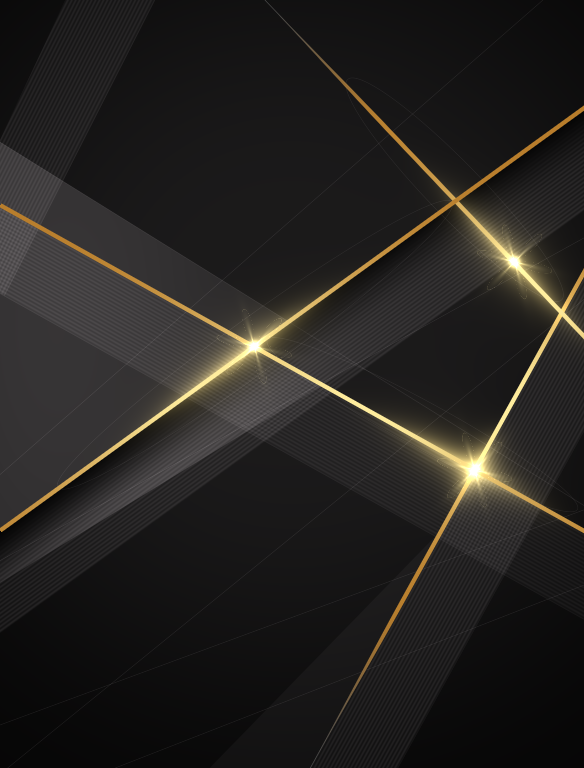
Reproduce this background procedurally as a Shadertoy shader.

```glsl
const vec3 BRONZE = vec3(0.72, 0.49, 0.17);
const vec3 PALE_GOLD = vec3(1.0, 0.93, 0.62);
const vec3 SILVER = vec3(1.0, 0.96, 0.98);

// Signed distance to the line a-b, positive on its left
float side(vec2 p, vec2 a, vec2 b) {
    vec2 d = normalize(b - a);
    return dot(p - a, vec2(-d.y, d.x));
}

float inside(float d) {
    return clamp(d * iResolution.y + 0.5, 0.0, 1.0);
}

float stroke(float d, float halfWidth) {
    return inside(halfWidth - abs(d));
}

// Fine parallel lines filling the strip 0 < d < width
float pinstripes(float d, float width) {
    float wave = 0.5 + 0.5 * cos(d * 6.2832 / 0.0046);
    return inside(d) * inside(width - d) * (0.35 + 0.65 * wave);
}

float ellipseLine(vec2 p, vec2 center, vec2 radii, float angle) {
    float c = cos(angle), s = sin(angle);
    vec2 q = mat2(c, -s, s, c) * (p - center);
    float k = length(q / radii);
    return stroke(k * (k - 1.0) / max(length(q / (radii * radii)), 0.001), 0.0003);
}

// Gold bar with a bright stretch, a local glow and a tapered start
void beam(inout vec3 col, vec2 p, vec2 a, vec2 b, vec2 lit, float reach,
          vec2 glowAt, float spread, float taper) {
    float d = side(p, a, b);
    float along = dot(p - a, b - a) / dot(b - a, b - a);
    float grow = smoothstep(0.0, taper, along);
    float bright = exp(-pow(length(p - lit) / reach, 2.0));
    float glow = exp(-pow(length(p - glowAt) / spread, 2.0));
    float halo = 0.55 * exp(-abs(d) / 0.011) + 0.18 * exp(-abs(d) / 0.03);
    col += PALE_GOLD * vec3(1.0, 0.95, 0.8) * glow * halo;
    vec3 gold = mix(vec3(0.3), mix(BRONZE, PALE_GOLD, bright), grow);
    col = mix(col, gold, stroke(d, mix(0.0004, 0.0028, grow)));
}

// Glint with thin rays and outlined petals
vec3 sparkle(vec2 p, vec2 center) {
    vec2 q = p - center;
    float r = length(q), a = atan(q.y, q.x) + 0.25;
    float rays = pow(abs(cos(3.0 * a)), 24.0) * exp(-r / 0.016);
    float petals = stroke(r - 0.05 * pow(abs(cos(3.0 * a)), 3.0), 0.0004);
    petals *= smoothstep(0.006, 0.02, r) * 0.13;
    float core = exp(-r * r / 0.00004) + 0.3 * exp(-r / 0.014);
    return PALE_GOLD * (0.55 * rays + petals + core);
}

void mainImage(out vec4 fragColor, in vec2 fragCoord) {
    vec2 p = fragCoord / iResolution.y;

    // Ends of the four bars
    vec2 fallA = vec2(0.0, 0.733), fallB = vec2(0.760, 0.309);
    vec2 riseA = vec2(0.0, 0.309), riseB = vec2(0.760, 0.859);
    vec2 dropA = vec2(0.345, 1.0), dropB = vec2(0.760, 0.5625);
    vec2 steepA = vec2(0.404, 0.0), steepB = vec2(0.760, 0.6445);
    float fall = side(p, fallA, fallB);
    float rise = side(p, riseA, riseB);
    float steep = side(p, steepA, steepB);

    // Dark backdrop and the paler panels on the left
    float light = mix(0.105, 0.025, smoothstep(0.15, 0.72, length(p - vec2(0.38, 0.58))));
    float leftFade = exp(-pow(p.x / 0.33, 2.0));
    light += 0.13 * leftFade * inside(-fall) * inside(rise);
    float panelTop = side(p, vec2(0.0, 0.815), vec2(0.760, 0.342));
    light += inside(fall) * inside(-panelTop) * inside(rise) * (0.02 + 0.11 * leftFade);
    light += stroke(panelTop, 0.0004) * 0.08;

    // Panel under the rising bar, then the shadow of that bar
    float fold = side(p, vec2(0.0, 0.241), vec2(0.760, 0.707));
    float sheen = smoothstep(0.0, 0.07, -rise) * exp(-pow((p.x - 0.18) / 0.25, 2.0));
    light += 0.15 * sheen * inside(-rise) * inside(fold);
    light *= 1.0 - 0.75 * inside(-rise) * exp(rise / 0.022);

    // Wedge beside the steep bar
    float wedge = side(p, vec2(0.273, 0.0), vec2(0.760, 0.50));
    light += 0.035 * inside(-wedge) * inside(steep);

    // Pinstriped bands
    light += 0.09 * pinstripes(-fall, 0.101) * (1.0 - 0.5 * p.x);
    light += 0.09 * pinstripes(-rise, 0.108) * smoothstep(0.0, 0.06, -rise);
    light += 0.09 * pinstripes(-steep, 0.1);
    float cornerBand = side(p, vec2(0.0, 0.603), vec2(0.202, 1.0));
    float cornerEdge = side(p, vec2(0.0, 0.818), vec2(0.085, 1.0));
    light += 0.085 * pinstripes(cornerBand, 0.2) * inside(-cornerEdge) * inside(fall + 0.1);

    // Faint hairlines and loops
    vec4 hairs[5] = vec4[5](
        vec4(0.0, 0.382, 0.707, 1.0), vec4(0.01, 0.0, 0.760, 0.61),
        vec4(0.0, 0.056, 0.760, 0.336), vec4(0.15, 0.0, 0.760, 0.238),
        vec4(0.0, 0.27, 0.760, 0.69));
    for (int i = 0; i < 5; i++) {
        light += 0.09 * stroke(side(p, hairs[i].xy, hairs[i].zw), 0.0003);
    }
    light += 0.07 * ellipseLine(p, vec2(0.332, 0.551), vec2(0.317, 0.035), 0.627);
    light += 0.07 * ellipseLine(p, vec2(0.592, 0.753), vec2(0.2, 0.035), -0.8);
    light += 0.07 * ellipseLine(p, vec2(0.55, 0.447), vec2(0.23, 0.03), -0.5);
    vec3 col = light * SILVER;

    // Gold bars and glints at their crossings
    beam(col, p, steepA, steepB, vec2(0.66, 0.47), 0.15, vec2(0.62, 0.39), 0.04, 0.35);
    beam(col, p, dropA, dropB, vec2(0.70, 0.62), 0.17, vec2(0.67, 0.66), 0.1, 0.4);
    beam(col, p, riseA, riseB, vec2(0.27, 0.50), 0.22, vec2(0.31, 0.533), 0.11, 0.001);
    beam(col, p, fallA, fallB, vec2(0.475, 0.47), 0.24, vec2(0.60, 0.40), 0.09, 0.001);
    col += sparkle(p, vec2(0.331, 0.549));
    col += sparkle(p, vec2(0.670, 0.659));
    col += sparkle(p, vec2(0.618, 0.388));
    fragColor = vec4(min(col, 1.0), 1.0);
}
```
